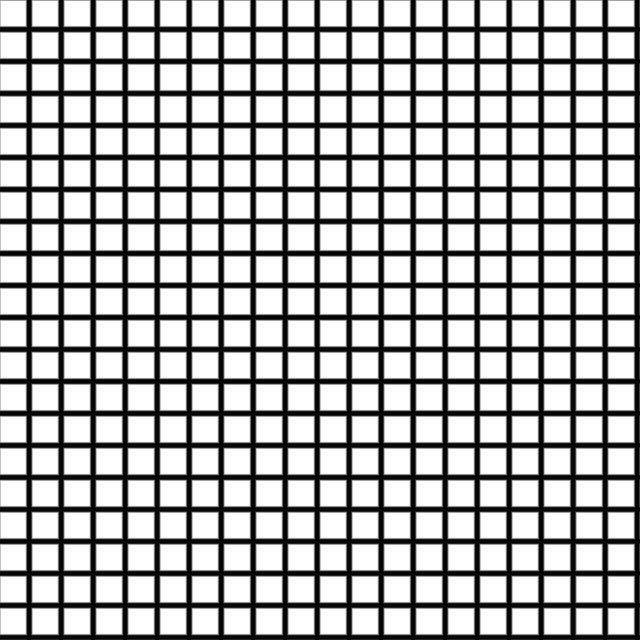
Give the GLSL for this pattern, as a three.js fragment shader.

```glsl
// A square lattice of soft-edged black lines on white paper, 20 cells each way.
// Each axis measures the distance to its nearest line in cell units; the two
// line coverages are merged, and each line's ink varies very slightly in tone.

#define CELLS 20.0
#define LINE_WIDTH 0.177      // share of a cell
#define EDGE_SOFTNESS 0.085   // width of the blurred edge, share of a cell
#define LINE_OFFSET vec2(-0.088, 0.080)   // line centres from the cell corner
#define PAPER vec3(1.0)
#define INK vec3(0.014, 0.017, 0.014)
#define TONE_VARIATION 0.012

varying vec2 vUv;

// Sine-free hash of one number to 0..1
float hash(float n) {
  n = fract(n * 0.1031);
  n *= n + 33.33;
  return fract(n * (n + n));
}

// Coverage of the line nearest to each coordinate
vec2 lineCoverage(vec2 toCentre) {
  float halfWidth = 0.5 * LINE_WIDTH;
  float halfSoft = 0.5 * EDGE_SOFTNESS;
  return 1.0 - smoothstep(halfWidth - halfSoft, halfWidth + halfSoft, abs(toCentre));
}

void main() {
  // Whole numbers of gridPos fall on line centres
  vec2 gridPos = vUv * CELLS - LINE_OFFSET;
  vec2 lineId = floor(gridPos + 0.5);
  vec2 coverage = lineCoverage(gridPos - lineId);

  // Crossing lines join without doubling their soft edges
  float inkAmount = max(coverage.x, coverage.y);

  // Faint tone change from line to line, darkest where lines cross
  vec2 tone = TONE_VARIATION * vec2(hash(lineId.x + 7.0), hash(lineId.y + 61.0));
  float lift = min(mix(TONE_VARIATION, tone.x, coverage.x),
                   mix(TONE_VARIATION, tone.y, coverage.y));

  gl_FragColor = vec4(mix(PAPER, INK + lift, inkAmount), 1.0);
}
```
